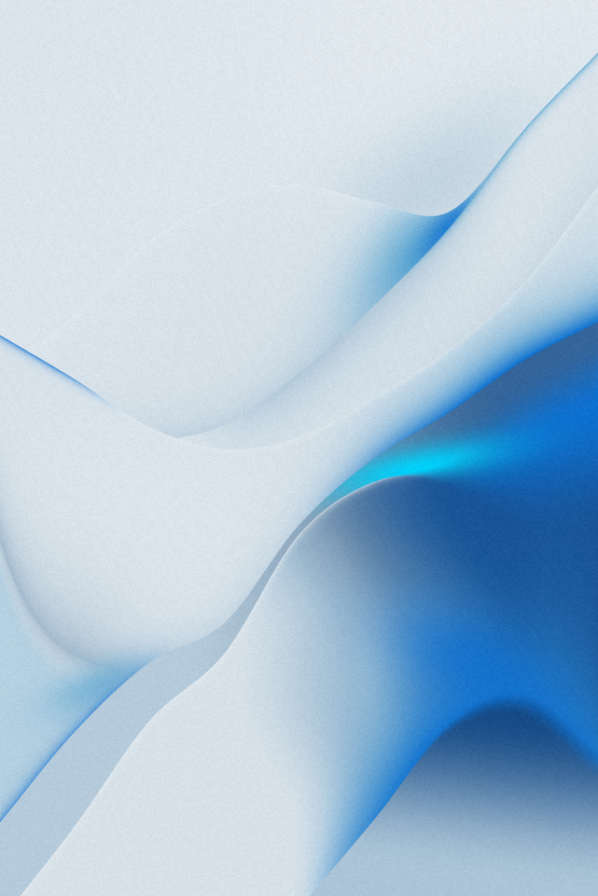
Give the GLSL for this background, as a Shadertoy shader.

```glsl
const vec3 MIST = vec3(0.84, 0.88, 0.91);
const vec3 PEARL = vec3(0.89, 0.92, 0.94);
const vec3 HAZE = vec3(0.64, 0.75, 0.83);
const vec3 SLATE = vec3(0.42, 0.53, 0.64);
const vec3 SKY = vec3(0.31, 0.63, 0.81);
const vec3 AZURE = vec3(0.05, 0.44, 0.82);
const vec3 NAVY = vec3(0.09, 0.32, 0.58);
const vec3 CYAN = vec3(0.00, 0.82, 0.98);
const float ASPECT = 1.5;
const float GRAIN_CELLS = 342.0;
const float GRAIN_AMOUNT = 0.025;
const float RIM_WIDTH = 0.005;

// Fold heights at nine even steps across the canvas, in canvas widths.
const float HILL[9] = float[9](0.871, 0.973, 1.096, 1.168, 1.191, 1.162, 1.145, 1.281, 1.412);
const float SLOPE[9] = float[9](0.816, 0.773, 0.762, 0.789, 0.875, 0.988, 1.117, 1.281, 1.412);
const float FRONT[9] = float[9](0.939, 0.865, 0.785, 0.748, 0.768, 0.834, 0.914, 1.025, 1.188);
const float VALLEY[9] = float[9](0.123, 0.275, 0.391, 0.457, 0.621, 0.732, 0.809, 0.896, 0.961);
const float LOWER[9] = float[9](-0.043, 0.117, 0.293, 0.406, 0.605, 0.693, 0.705, 0.699, 0.719);
const float FOOT[9] = float[9](-0.453, -0.355, -0.258, -0.160, -0.020, 0.127, 0.281, 0.322, 0.221);

float hash(vec2 p) {
    return fract(sin(dot(p, vec2(12.9898, 78.233))) * 43758.5453);
}

// Smooth cubic through the nine heights.
float curve(float x, float k[9]) {
    float s = clamp(x, 0.0, 1.0) * 8.0;
    int i = min(int(s), 7);
    float t = s - float(i);
    float b = k[i], c = k[i + 1];
    float a = i > 0 ? k[i - 1] : 2.0 * b - c;
    float d = i < 7 ? k[i + 2] : 2.0 * c - b;
    return b + 0.5 * t * (c - a + t * (2.0 * a - 5.0 * b + 4.0 * c - d + t * (3.0 * (b - c) + d - a)));
}

// Approximate distance to a fold, positive below it.
float depth(vec2 p, float k[9]) {
    float h = 0.004;
    float slope = (curve(p.x + h, k) - curve(p.x - h, k)) / (2.0 * h);
    return (curve(p.x, k) - p.y) / sqrt(1.0 + slope * slope);
}

float blob(vec2 p, vec2 centre, vec2 radius, float angle) {
    float c = cos(angle), s = sin(angle);
    vec2 q = mat2(c, -s, s, c) * (p - centre) / radius;
    return exp(-dot(q, q));
}

float falloff(float d, float width) {
    return exp(-abs(d) / width);
}

void mainImage(out vec4 fragColor, in vec2 fragCoord) {
    vec2 p = fragCoord / iResolution.xy * vec2(1.0, ASPECT);
    float x = p.x, y = p.y;
    float aa = 1.0 / iResolution.x;
    float hill = depth(p, HILL), slope = depth(p, SLOPE), front = depth(p, FRONT);
    float valley = depth(p, VALLEY), lower = depth(p, LOWER), foot = depth(p, FOOT);

    // Pale backdrop with a cool tint in the notch
    vec3 col = mix(MIST, PEARL, 0.35 + 0.4 * smoothstep(0.1, 0.7, x) * smoothstep(1.0, 1.4, y));
    col = mix(col, HAZE, 0.45 * blob(p, vec2(0.72, 1.19), vec2(0.22, 0.10), 0.6));

    // Rounded hill
    vec3 sheet = mix(MIST, PEARL, 0.35 * falloff(hill, 0.12));
    sheet = mix(sheet, HAZE, 0.45 * falloff(slope, 0.035));
    sheet = mix(sheet, SKY, 0.85 * blob(p, vec2(0.71, 1.08), vec2(0.15, 0.075), 0.85));
    sheet = mix(sheet, AZURE, 0.75 * blob(p, vec2(0.75, 1.12), vec2(0.07, 0.025), 0.85));
    sheet = mix(sheet, PEARL, 0.7 * falloff(hill, RIM_WIDTH) * smoothstep(0.75, 0.55, x));
    col = mix(col, sheet, smoothstep(-aa, aa, hill));

    // Rising sheet, shaded below the hill
    float shade = smoothstep(0.28, 0.5, x) * smoothstep(0.95, 0.65, x);
    sheet = mix(mix(MIST, PEARL, 0.3), HAZE, 0.75 * shade * falloff(slope, 0.045));
    sheet = mix(sheet, HAZE, 0.3 * falloff(front, 0.04) * smoothstep(0.5, 0.9, x));
    sheet = mix(sheet, SKY, 0.8 * falloff(slope, RIM_WIDTH) * smoothstep(0.65, 0.78, x));
    col = mix(col, sheet, smoothstep(-aa, aa, slope));

    // Broad front sheet
    sheet = mix(MIST, PEARL, 0.4 * blob(p, vec2(0.25, 0.65), vec2(0.4, 0.18), -0.3));
    float crease = y - (0.365 + 0.235 * exp(-x / 0.07));
    float creaseFade = smoothstep(0.30, 0.12, x);
    float creaseShade = crease > 0.0 ? falloff(crease, 0.07) : falloff(crease, 0.025);
    sheet = mix(sheet, mix(HAZE, SLATE, 0.3), 0.75 * creaseFade * creaseShade);
    sheet = mix(sheet, SKY, 0.25 * creaseFade * smoothstep(0.0, -0.08, crease));
    sheet = mix(sheet, SKY, 0.65 * blob(p, vec2(0.175, 0.355), vec2(0.09, 0.035), 0.4));
    sheet = mix(sheet, HAZE, 0.35 * falloff(valley, 0.03));
    float glowSide = smoothstep(0.45, 0.85, x);
    sheet = mix(sheet, SKY, 0.85 * glowSide * falloff(valley, 0.055));
    sheet = mix(sheet, AZURE, glowSide * falloff(valley, 0.02));
    sheet = mix(sheet, AZURE, 0.6 * falloff(valley, 0.008) * smoothstep(0.3, 0.15, x));
    sheet = mix(sheet, PEARL, 0.6 * falloff(front, RIM_WIDTH));
    sheet = mix(sheet, AZURE, 0.85 * falloff(front, RIM_WIDTH) * smoothstep(0.22, 0.08, x));
    col = mix(col, sheet, smoothstep(-aa, aa, front));

    // Shadowed valley with a cyan light
    sheet = mix(mix(MIST, HAZE, 0.65), SLATE, 0.7 * smoothstep(0.3, 0.6, x));
    sheet = mix(sheet, mix(NAVY, SLATE, 0.35), smoothstep(0.5, 0.85, x));
    sheet = mix(sheet, AZURE, smoothstep(0.02, 0.13, valley) * smoothstep(0.6, 0.8, x));
    sheet = mix(sheet, CYAN, blob(p, vec2(0.70, 0.715), vec2(0.15, 0.035), 0.2));
    col = mix(col, sheet, smoothstep(-aa, aa, valley));

    // Lower sheet, turning from white to deep blue
    float blueShift = x + 0.12 * smoothstep(0.45, 0.68, y) - 0.12 * smoothstep(0.35, 0.05, y);
    sheet = mix(MIST, HAZE, smoothstep(0.38, 0.6, blueShift));
    sheet = mix(sheet, SLATE, 0.8 * smoothstep(0.5, 0.72, blueShift) * smoothstep(0.38, 0.55, y));
    sheet = mix(sheet, NAVY, smoothstep(0.6, 0.88, blueShift));
    sheet = mix(sheet, SKY, 0.75 * falloff(foot, 0.09) * smoothstep(0.48, 0.65, x));
    sheet = mix(sheet, AZURE, 0.95 * falloff(foot, 0.06) * smoothstep(0.48, 0.72, x));
    sheet = mix(sheet, AZURE, 0.75 * blob(p, vec2(0.79, 0.39), vec2(0.15, 0.08), -0.5));
    sheet = mix(sheet, PEARL, 0.75 * falloff(lower, RIM_WIDTH) * smoothstep(0.75, 0.6, x));
    float lowerBlur = aa + 0.11 * smoothstep(0.66, 0.95, x);
    col = mix(col, sheet, smoothstep(-lowerBlur, lowerBlur, lower));

    // Dark hollow fading to grey
    sheet = mix(NAVY * 0.9, mix(HAZE, MIST, 0.15), smoothstep(0.32, 0.03, y + 0.12 * (x - 0.8)));
    float footBlur = aa + 0.022 * smoothstep(0.66, 0.9, x);
    col = mix(col, sheet, smoothstep(-footBlur, footBlur, foot));

    // Fine grain
    col += GRAIN_AMOUNT * (hash(floor(p * GRAIN_CELLS)) - 0.5);
    fragColor = vec4(clamp(col, 0.0, 1.0), 1.0);
}
```
